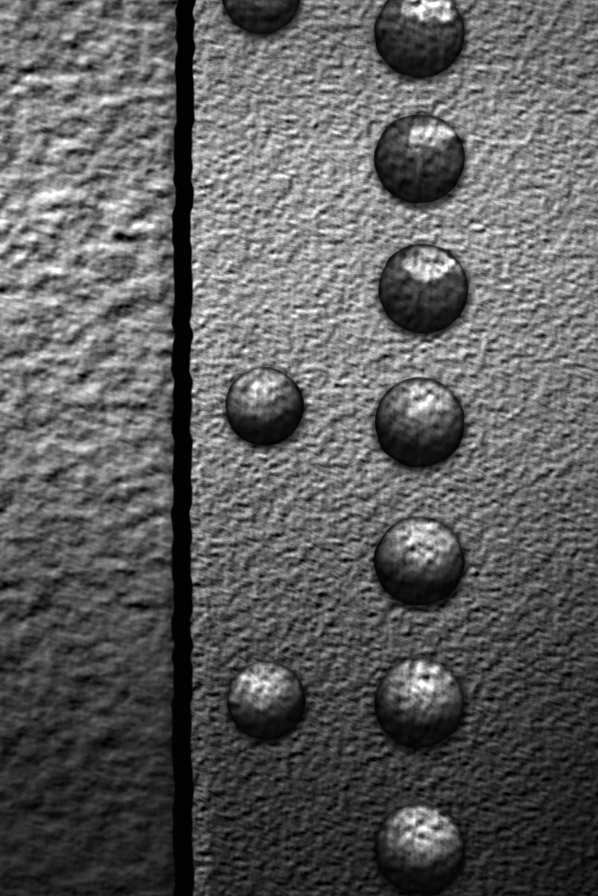
A Shadertoy shader for this texture:

```glsl
const float GAP_X = 0.203;           // seam between the plates
const float GAP_HALF = 0.0098;
const float RIVET_RADIUS = 0.050;
const float STUD_RADIUS = 0.0435;
const float RIVET_X = 0.468;
const float STUD_X = 0.295;
const float LIT_TONE = 0.59;
const float DARK_TONE = 0.14;
const float GRAIN = 1.75;
const vec2 FINE_SCALE = vec2(125.0, 180.0);
const vec2 ROUGH_SCALE = vec2(52.0, 85.0);

float hash(vec2 p) {
    vec3 q = fract(vec3(p.xyx) * 0.1031);
    q += dot(q, q.yzx + 33.33);
    return fract((q.x + q.y) * q.z);
}

float noise(vec2 p) {
    vec2 i = floor(p), f = fract(p);
    f = f * f * (3.0 - 2.0 * f);
    return mix(mix(hash(i), hash(i + vec2(1, 0)), f.x),
               mix(hash(i + vec2(0, 1)), hash(i + vec2(1, 1)), f.x), f.y);
}

float fbm(vec2 p) {
    float sum = 0.0, amp = 0.55;
    for (int i = 0; i < 3; i++) {
        sum += amp * noise(p);
        p = mat2(1.6, 0.7, -0.7, 1.6) * p + 17.3;
        amp *= 0.5;
    }
    return sum;
}

// Slope of the rough surface towards a light above and to the left
float relief(vec2 p) {
    vec2 toLight = vec2(-0.18, 0.36);
    return fbm(p - toLight) - fbm(p + toLight);
}

// Tone of both plates; depth runs from 0 at the top to 1 at the bottom
float plates(vec2 p, float side) {
    float depth = 1.0 - p.y;
    float fall = smoothstep(0.28, 1.04, depth + 0.05 * (1.0 - side));
    float tone = mix(LIT_TONE, DARK_TONE, fall);
    tone *= mix(0.80, 1.0, smoothstep(0.0, 0.20, depth));
    tone *= 1.0 - (0.12 + 0.25 * fall) * smoothstep(0.48, 0.68, p.x);
    float fine = relief(p * FINE_SCALE);
    float rough = relief(p * ROUGH_SCALE + 40.0);
    float blotch = noise(p * vec2(22.0, 30.0)) - 0.5;
    float leftTone = tone * 0.93 * (1.0 + 1.6 * rough + 0.9 * fine + 0.3 * blotch);
    float rightTone = tone * (1.0 + GRAIN * (0.8 + 0.5 * fall) * fine + 0.1 * blotch);
    // Worn lip along the seam
    float lip = smoothstep(0.0, 0.004, p.x - 0.213) * (1.0 - smoothstep(0.014, 0.028, p.x - 0.213));
    rightTone += lip * (0.03 + 0.12 * smoothstep(0.75, 1.0, depth)) * (0.7 + 2.0 * fine);
    leftTone *= 1.0 - 0.3 * smoothstep(0.175, 0.196, p.x);
    return mix(leftTone, rightTone, side);
}

// Lit dome; gloss 1 is a dark head with a bright chip, 0 is matte
float dome(vec2 uv, vec2 p, float gloss, float lean) {
    float r2 = min(dot(uv, uv), 1.0);
    float bump = relief(p * 125.0 + 9.0);
    vec3 normal = vec3(uv, sqrt(1.0 - r2));
    float lit = max(dot(normal, normalize(vec3(lean, 0.72, 0.60))), 0.0);
    float matte = 0.05 + 0.58 * pow(lit, 1.5);
    vec2 hot = uv - vec2(lean * 0.8, 0.28);
    matte += 0.22 * exp(-7.0 * dot(hot, hot));
    vec2 chip = (uv - vec2(0.20, 0.52)) / vec2(0.62, 0.36);
    float patchy = dot(chip, chip) + 1.4 * (noise(p * 95.0) - 0.5);
    float dark = 0.09 + 0.25 * lit + 0.42 * (1.0 - smoothstep(0.35, 1.1, patchy));
    float tone = mix(matte, dark, gloss) * (1.0 + 1.5 * bump);
    return tone * mix(1.0, 0.45, smoothstep(0.75, 1.0, r2));
}

void addRivet(inout float tone, vec2 p, vec2 center, float radius, float gloss, float lean) {
    vec2 uv = (p - center) / radius;
    float ragged = 0.05 * (noise(p * 70.0) - 0.5);
    float dist = length(uv) + ragged;
    float soft = 1.0 / (iResolution.y * radius);
    // Contact shadow, then the head
    tone *= mix(0.30, 1.0, smoothstep(0.92, 1.20, length(uv + vec2(-0.02, 0.07))));
    tone = mix(dome(uv, p, gloss, lean), tone, smoothstep(1.0 - soft, 1.0 + soft, dist));
}

void mainImage(out vec4 fragColor, in vec2 fragCoord) {
    vec2 p = fragCoord / iResolution.y;
    float pixel = 1.0 / iResolution.y;

    // Seam with slightly ragged edges
    float bend = 0.004 * pow(abs(p.y - 0.42) * 1.7, 2.0);
    float wobble = 0.004 * (noise(vec2(p.y * 75.0, 3.0)) - 0.5);
    float seam = p.x - GAP_X - bend + wobble;
    float tone = plates(p, step(0.0, seam));
    float halfWidth = GAP_HALF + 0.001 * (0.5 - p.y);
    tone = mix(0.008, tone, smoothstep(-pixel, 2.0 * pixel, abs(seam) - halfWidth));

    // Rivet column, with studs beside rows 0, 3 and 5
    for (int i = 0; i < 7; i++) {
        float row = float(i);
        float y = 0.9635 - 0.1385 * row - 0.00222 * row * row;
        float gloss = 1.0 - smoothstep(1.8, 3.6, row);
        float x = RIVET_X + 0.004 * exp(-4.0 * (row - 2.0) * (row - 2.0));
        addRivet(tone, p, vec2(x, y), RIVET_RADIUS, gloss, 0.08);
        if (i == 0 || i == 3 || i == 5) {
            vec2 stud = vec2(STUD_X + 0.001 * (row - 3.0), y + 0.0417 - 0.0078 * row);
            addRivet(tone, p, stud, STUD_RADIUS, i == 0 ? 1.0 : 0.0, -0.15);
        }
    }
    fragColor = vec4(vec3(clamp(tone, 0.0, 1.0)), 1.0);
}
```
